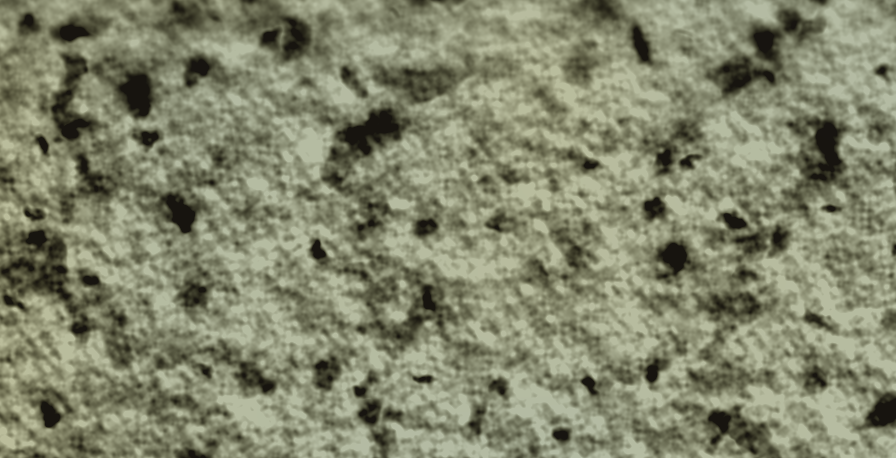
Reproduce this texture procedurally as a Shadertoy shader.

```glsl
// Pitted, crumbly grey-green stone seen at a slant, lit from the upper right.
// Layered noise gives lumps, crevices and grain; jittered cells scatter warped
// pits of three sizes. Focus softens at the top, hollows gather on the left.

vec2 hash2(vec2 cell) {
    uvec2 v = uvec2(ivec2(cell) + 4096) * 1664525u + 1013904223u;
    v.x += v.y * 1664525u;
    v.y += v.x * 1664525u;
    v ^= v >> 16u;
    v.x += v.y * 1664525u;
    v.y += v.x * 1664525u;
    v ^= v >> 16u;
    return vec2(v & 65535u) / 65535.0;
}

float noise(vec2 p) {
    vec2 i = floor(p), f = fract(p);
    f = f * f * (3.0 - 2.0 * f);
    return mix(mix(hash2(i).x, hash2(i + vec2(1, 0)).x, f.x),
               mix(hash2(i + vec2(0, 1)).x, hash2(i + vec2(1, 1)).x, f.x), f.y);
}

mat2 rotation(float a) {
    return mat2(cos(a), sin(a), -sin(a), cos(a));
}

// Lumpy surface height, 0..1; the finest lumps fade out of focus
float lumps(vec2 p, float focus) {
    float sum = 0.0, total = 0.0, amp = 0.45, freq = 11.0;
    for (int i = 0; i < 4; i++) {
        float weight = i < 2 ? 1.0 : mix(0.4, 1.0, focus);
        p = rotation(0.6) * p;
        sum += amp * (0.5 + (noise(p * freq + float(i) * 17.3) - 0.5) * weight);
        total += amp;
        amp *= 0.68;
        freq *= 1.95;
    }
    return sum / total;
}

// Depth of scattered oval pits, one per cell; more are kept toward the left
float pits(vec2 p, float cellSize, float chance, float leftBias, float softness, float seed) {
    vec2 q = p / cellSize, home = floor(q);
    float depth = 0.0;
    for (int y = -1; y <= 1; y++)
    for (int x = -1; x <= 1; x++) {
        vec2 cell = home + vec2(x, y);
        vec2 place = hash2(cell + seed);
        vec2 kind = hash2(cell + seed + 501.0);
        vec2 d = rotation(kind.y * 2.0 - 1.4) * (q - cell - 0.15 - 0.7 * place);
        float radius = mix(0.16, 0.36, kind.y * kind.y);
        float dist = length(d * vec2(1.15, 0.85)) / radius;
        float pit = 1.0 - smoothstep(0.75 - softness, 0.85 + softness, dist);
        float left = 1.0 - smoothstep(0.1, 1.2, (cell.x + 0.5) * cellSize);
        depth = max(depth, pit * step(kind.x, chance + leftBias * left));
    }
    return depth;
}

void mainImage(out vec4 fragColor, in vec2 fragCoord) {
    vec2 p = fragCoord / iResolution.y;
    float across = fragCoord.x / iResolution.x;
    float focus = 1.0 - smoothstep(0.55, 1.1, p.y);
    float leftSide = 1.0 - smoothstep(0.05, 0.6, across);

    // Ragged outlines for the pits
    vec2 ragged = p;
    ragged += 0.045 * (vec2(noise(p * 13.0), noise(p * 13.0 + 40.0)) - 0.5);
    ragged += 0.024 * (vec2(noise(p * 34.0), noise(p * 34.0 + 70.0)) - 0.5);
    ragged += 0.010 * focus * (vec2(noise(p * 85.0), noise(p * 85.0 + 90.0)) - 0.5);

    // Deep holes, shallow dents and broad hollows
    vec2 light = 0.012 * normalize(vec2(0.45, 0.9));
    float blur = mix(0.55, 0.42, focus);
    float holes = pits(ragged, 0.125, 0.46, 0.1, blur, 11.0);
    float dents = pits(ragged + 0.03, 0.078, 0.4, 0.25, 0.6, 83.0);
    float hollows = pits(ragged * vec2(0.8, 1.2), 0.27, 0.2, 0.4, 0.6, 207.0);

    // Crevices where the ground between lumps sinks, crowded in patches
    vec2 bent = rotation(0.5) * ragged;
    float ground = 0.62 * noise(bent * 11.0 + 5.0) + 0.38 * noise(rotation(0.8) * bent * 21.0);
    float crowding = 0.14 * (noise(p * 3.0 + 9.0) - 0.5) + 0.05 * leftSide;
    float crevices = 1.0 - smoothstep(0.17, 0.37, ground - crowding);

    // Slope toward the light, plus darker low ground
    float height = lumps(p, focus);
    float slope = height - lumps(p + light, focus);
    float tone = 0.85 + 2.4 * slope + 0.65 * (height - 0.5);

    // Sandy grain
    float grain = 0.5 * noise(rotation(0.3) * p * 70.0) + 0.5 * noise(rotation(0.9) * p * 135.0) - 0.5;
    tone += grain * mix(0.16, 0.42, focus);

    // Shade of the pits and of the left side
    tone -= 0.72 * holes + 0.22 * dents + 0.34 * hollows + 0.48 * crevices;
    tone -= 0.06 * leftSide + 0.05 * (1.0 - focus) * (1.0 - across);
    tone = clamp(tone, 0.0, 1.06);

    // Near-black brown to pale grey-green, warmer in patches
    vec3 color = mix(vec3(0.09, 0.08, 0.06), vec3(0.68, 0.70, 0.59),
                     vec3(tone, tone, pow(tone, 1.18)));
    float warmth = noise(p * 2.5 + 31.0) - 0.3 - 0.4 * across;
    color *= 1.0 + warmth * vec3(0.04, 0.01, -0.05);

    fragColor = vec4(color, 1.0);
}
```
